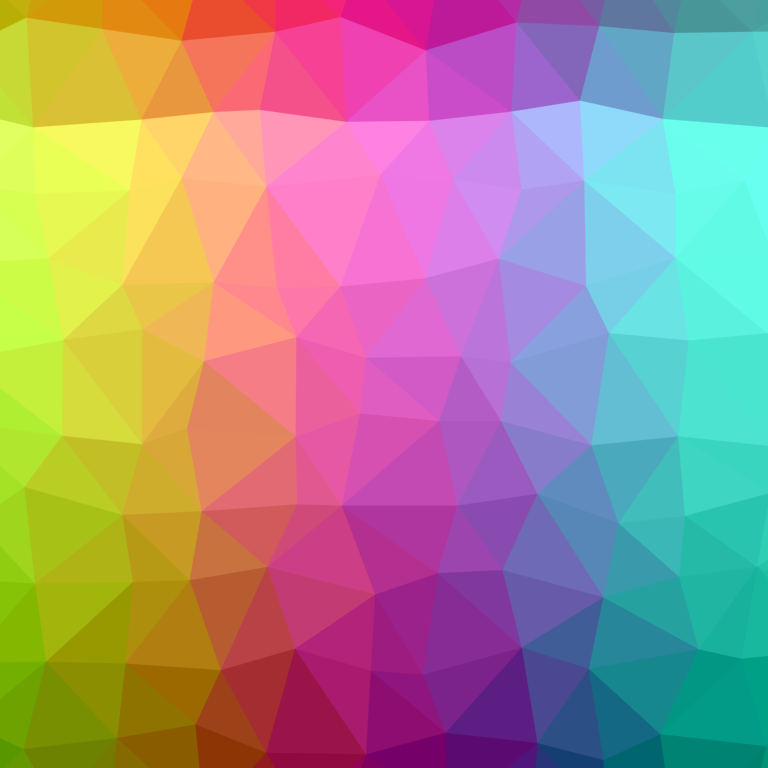
A three.js fragment shader for this background:

```glsl
// Low-poly rainbow background: a jittered mesh of flat triangles, hue across and light upward.
varying vec2 vUv;

const vec2 MESH_ORIGIN = vec2(0.055, 0.034);
const vec2 MESH_PITCH = vec2(0.1035, 0.1027);

vec2 hash2(vec2 p) {
  vec2 q = vec2(dot(p, vec2(127.1, 311.7)), dot(p, vec2(269.5, 183.3)));
  return fract(sin(q) * 4375.85);
}

// Mesh vertex in grid units; the jitter stays small enough to keep triangles upright.
vec2 meshVertex(vec2 id) {
  return id + (hash2(id + 17.0) - 0.5) * vec2(0.54, 0.5);
}

// Hue sweep from lime through orange, pink and violet to aqua.
vec3 hueSweep(float x) {
  float s = clamp(x, 0.0, 1.0) * 9.0;
  vec3 c = mix(vec3(0.70, 0.94, 0.20), vec3(0.80, 0.84, 0.20), clamp(s, 0.0, 1.0));
  c = mix(c, vec3(0.87, 0.70, 0.23), clamp(s - 1.0, 0.0, 1.0));
  c = mix(c, vec3(0.92, 0.46, 0.46), clamp(s - 2.0, 0.0, 1.0));
  c = mix(c, vec3(0.91, 0.34, 0.67), clamp(s - 3.0, 0.0, 1.0));
  c = mix(c, vec3(0.78, 0.32, 0.75), clamp(s - 4.0, 0.0, 1.0));
  c = mix(c, vec3(0.63, 0.42, 0.81), clamp(s - 5.0, 0.0, 1.0));
  c = mix(c, vec3(0.40, 0.65, 0.81), clamp(s - 6.0, 0.0, 1.0));
  c = mix(c, vec3(0.28, 0.85, 0.79), clamp(s - 7.0, 0.0, 1.0));
  return mix(c, vec3(0.27, 0.90, 0.80), clamp(s - 8.0, 0.0, 1.0));
}

// Colour field: brightens upward, then falls into a deeper band at the top.
vec3 fieldColor(vec2 uv) {
  float y = clamp(uv.y, 0.0, 1.0);
  vec3 c = hueSweep(uv.x) - 0.35 + 0.95 * y - 0.4 * y * y;
  c -= vec3(0.12, 0.25, 0.17) * smoothstep(0.845, 0.885, y);
  c -= vec3(0.05, 0.20, 0.20) * smoothstep(0.90, 0.98, y);
  return c;
}

// Signed distance to the line a-b, positive on its left.
float edgeDistance(vec2 p, vec2 a, vec2 b) {
  vec2 e = b - a, d = p - a;
  return (e.x * d.y - e.y * d.x) / length(e);
}

// Flat triangle (counterclockwise): colour weighted by coverage, coverage in alpha.
vec4 facet(vec2 p, vec2 a, vec2 b, vec2 c) {
  float inside = min(edgeDistance(p, a, b), min(edgeDistance(p, b, c), edgeDistance(p, c, a)));
  float coverage = smoothstep(-0.01, 0.01, inside);
  vec2 center = (a + b + c) / 3.0;
  float shade = (hash2(floor(center * 16.0)).x - 0.5) * 0.05;
  vec3 color = clamp(fieldColor(MESH_ORIGIN + center * MESH_PITCH) + shade, 0.0, 1.0);
  return vec4(color, 1.0) * coverage;
}

void main() {
  vec2 p = (vUv - MESH_ORIGIN) / MESH_PITCH;
  vec2 cell = floor(p);
  vec4 sum = vec4(0.0);

  // Jitter can carry a facet into the neighbouring cells.
  for (int j = -1; j <= 1; j++) {
    for (int i = -1; i <= 1; i++) {
      vec2 id = cell + vec2(float(i), float(j));
      vec2 a = meshVertex(id);
      vec2 b = meshVertex(id + vec2(1.0, 0.0));
      vec2 c = meshVertex(id + vec2(1.0, 1.0));
      vec2 d = meshVertex(id + vec2(0.0, 1.0));

      // Split each quad along its shorter diagonal.
      if (distance(a, c) < distance(b, d)) {
        sum += facet(p, a, b, c) + facet(p, a, c, d);
      } else {
        sum += facet(p, a, b, d) + facet(p, b, c, d);
      }
    }
  }
  gl_FragColor = vec4(sum.rgb / max(sum.a, 0.001), 1.0);
}
```
